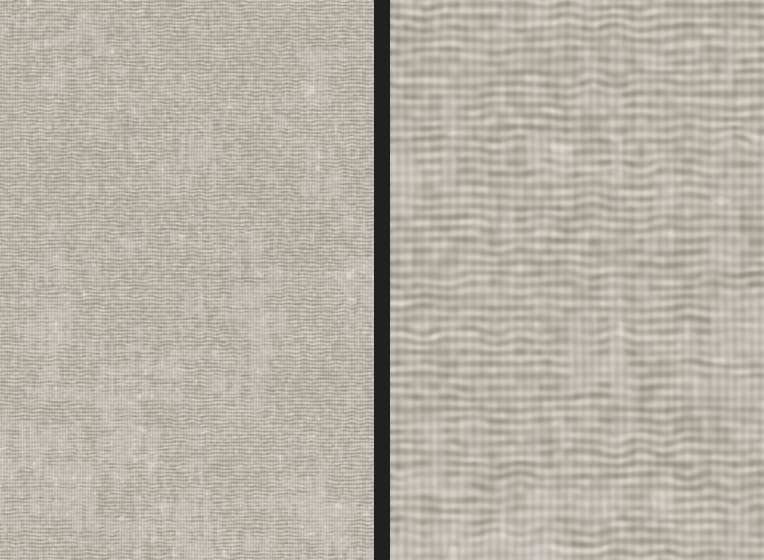
Left, the full canvas; right, a detail of the centre.
Write a Shadertoy shader that draws this texture.

```glsl
// Pale beige woven carpet: fine horizontal pile ribs crossed by thin warp threads.
// Stretched value noise, measured in weave cells, wears the pile down into flat,
// greyer patches with ragged, blocky outlines.

const float TAU = 6.28319;
const float ROWS = 150.0;          // ribs per canvas height
const float COLUMNS = 200.0;       // warp threads per canvas height
const float RIB_WOBBLE = 0.55;
const float RIB_DEPTH = 0.25;
const float THREAD_DEPTH = 0.08;
const float GRAIN = 0.42;
const float WORN_THRESHOLD = 0.59;
const float WORN_SOFTNESS = 0.08;
const vec2 PATCH_CENTER = vec2(0.10, 0.195);
const vec2 PATCH_HALF_SIZE = vec2(0.045, 0.05);

const vec3 SHADOW = vec3(0.595, 0.565, 0.515);
const vec3 HIGHLIGHT = vec3(0.835, 0.808, 0.768);
const vec3 WORN_TINT = vec3(-0.004, 0.002, 0.016);

float hash(vec2 cell) {
    vec3 q = fract(cell.xyx * 0.1031);
    q += dot(q, q.yzx + 33.33);
    return fract((q.x + q.y) * q.z);
}

float noise(vec2 p) {
    vec2 cell = floor(p);
    vec2 f = fract(p);
    f = f * f * (3.0 - 2.0 * f);
    float low = mix(hash(cell), hash(cell + vec2(1.0, 0.0)), f.x);
    float high = mix(hash(cell + vec2(0.0, 1.0)), hash(cell + 1.0), f.x);
    return mix(low, high, f.y);
}

float fbm(vec2 p) {
    float sum = 0.0;
    float weight = 0.5;
    for (int i = 0; i < 4; i++) {
        sum += weight * noise(p);
        p = p * 2.03 + 17.3;
        weight *= 0.5;
    }
    return sum / 0.9375;
}

// Wear from 0 (full pile) to 1 (bare weave), at a point in weave cells
float wornMask(vec2 weave, vec2 p) {
    float broad = fbm(weave * vec2(0.045, 0.06) + 41.0);
    float rowStreak = noise(weave * vec2(0.1, 0.55) + 7.0);
    float columnStreak = noise(weave * vec2(0.6, 0.13) + 23.0);
    float field = 0.5 * broad + 0.25 * rowStreak + 0.25 * columnStreak;
    field += 0.07 * (0.5 - smoothstep(0.1, 0.75, p.y));

    // One large bare block near the lower left
    vec2 outside = abs(p - PATCH_CENTER) - PATCH_HALF_SIZE;
    float block = max(outside.x, outside.y);
    field += 0.17 * (1.0 - smoothstep(-0.012, 0.015, block));

    return smoothstep(WORN_THRESHOLD - WORN_SOFTNESS,
                      WORN_THRESHOLD + WORN_SOFTNESS, field);
}

void mainImage(out vec4 fragColor, in vec2 fragCoord) {
    vec2 p = fragCoord / iResolution.y;
    vec2 weave = p * vec2(COLUMNS, ROWS);
    float worn = wornMask(weave, p);

    // Hand-tufted unevenness of ribs and threads
    float ribShift = noise(weave * vec2(0.35, 0.4) + 3.0) - 0.5;
    float threadShift = noise(weave * vec2(0.3, 0.12) + 61.0) - 0.5;
    weave += vec2(0.3 * threadShift, RIB_WOBBLE * ribShift);

    // Raised ribs with shadowed gaps, broken into uneven loops
    float rib = cos(TAU * weave.y);
    float thread = cos(TAU * weave.x);
    float loopDepth = 0.6 + 0.8 * noise(weave * vec2(0.4, 0.9) + 11.0);
    float grain = noise(weave * vec2(0.9, 1.3) + 87.0) - 0.5;
    float cloud = fbm(p * vec2(7.0, 12.0) + 5.0) - 0.5;

    float pile = 0.55 + RIB_DEPTH * loopDepth * rib + THREAD_DEPTH * thread;
    float bare = 0.72 + 0.4 * RIB_DEPTH * rib + 1.3 * THREAD_DEPTH * thread;
    float tone = mix(pile, bare, worn);
    tone += GRAIN * mix(1.0, 0.65, worn) * grain + 0.12 * cloud;

    // Scattered pale yarn flecks, mostly along worn edges
    float fleck = noise(weave * vec2(0.5, 0.9) + 133.0);
    tone += 0.3 * smoothstep(0.78, 0.95, fleck) * (0.4 + 0.6 * worn);

    vec3 color = mix(SHADOW, HIGHLIGHT, clamp(tone, 0.0, 1.15));
    color += WORN_TINT * worn;
    fragColor = vec4(color, 1.0);
}
```
